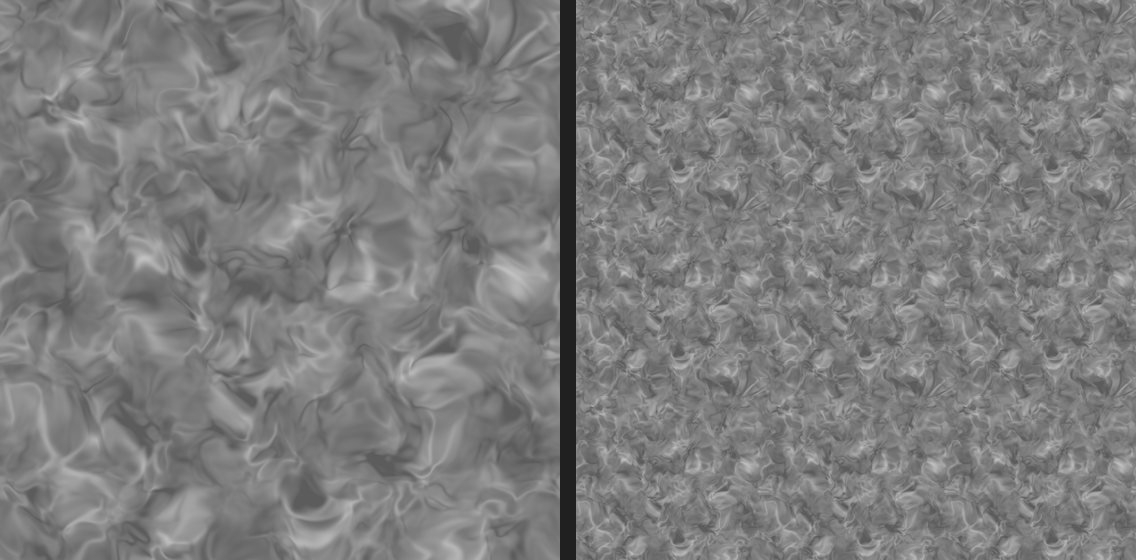
Left, the tile; right, the same tile 3 across and 3 down.
Reproduce this texture procedurally as a three.js fragment shader.

```glsl
// Soft grey crumpled mineral surface: small blotchy patches crossed by pale
// ridges and dark creases. Wrapping gradient noise is folded by repeated
// domain warping, then summed as mottled tone plus masked bright and dark lines.

varying vec2 vUv;

const float TAU = 6.2831853;
const float BASE_GREY = 0.484;
const float TONE_GAIN = 0.105;
const float RIDGE_GAIN = 0.15;
const float CREASE_GAIN = 0.115;

// Unit gradient for a lattice cell, wrapped to the period.
vec2 gradientAt(vec2 cell, float period, float seed) {
  vec2 c = mod(cell, period) + seed * vec2(17.0, 5.0);
  float angle = TAU * fract(sin(dot(c, vec2(127.1, 311.7))) * 43758.545);
  return vec2(cos(angle), sin(angle));
}

// Gradient noise that repeats over the unit square, roughly -0.7 to 0.7.
float gradientNoise(vec2 uv, float period, float seed) {
  vec2 p = uv * period + seed * vec2(0.37, 0.61);
  vec2 cell = floor(p);
  vec2 f = p - cell;
  vec2 e = vec2(1.0, 0.0);
  vec2 s = f * f * f * (f * (f * 6.0 - 15.0) + 10.0);
  float a = dot(gradientAt(cell, period, seed), f);
  float b = dot(gradientAt(cell + e.xy, period, seed), f - e.xy);
  float c = dot(gradientAt(cell + e.yx, period, seed), f - e.yx);
  float d = dot(gradientAt(cell + e.xx, period, seed), f - e.xx);
  return mix(mix(a, b, s.x), mix(c, d, s.x), s.y);
}

// Sum of octaves, each with twice the repeats of the last.
float fractalNoise(vec2 uv, float period, float gain, float seed) {
  float sum = 0.0;
  float weight = 1.0;
  for (int i = 0; i < 4; i++) {
    sum += weight * gradientNoise(uv, period, seed + float(i));
    period *= 2.0;
    weight *= gain;
  }
  return sum;
}

// Pushes the domain around at ever finer scales, pinching it into folds.
vec2 foldDomain(vec2 uv, float period, float strength, float seed) {
  for (int i = 0; i < 3; i++) {
    float s = seed + 2.0 * float(i);
    vec2 push = vec2(gradientNoise(uv, period, s),
                     gradientNoise(uv, period, s + 1.0));
    uv += push * strength / period;
    period *= 2.0;
  }
  return uv;
}

// Soft wiggly line along the zero level of noise, broken up by a slower mask.
float veins(vec2 uv, float period, float maskPeriod, float width, float seed) {
  float level = gradientNoise(uv, period, seed)
              + 0.6 * gradientNoise(uv, period * 2.0, seed + 1.0) + 0.06;
  float mask = smoothstep(-0.2, 0.45, gradientNoise(uv, maskPeriod, seed + 2.0));
  return mask * exp(-level * level / (width * width));
}

void main() {
  vec2 folded = foldDomain(vUv, 7.0, 0.34, 1.0);

  // Broad mottling and fine shading.
  float tone = fractalNoise(folded, 8.0, 0.72, 11.0);

  // Large and small lines, pale ones stronger than dark ones.
  float ridges = veins(folded, 8.0, 7.0, 0.13, 21.0)
               + 0.85 * veins(folded, 17.0, 10.0, 0.17, 25.0);
  float creases = veins(folded, 9.0, 8.0, 0.13, 31.0)
                + 0.85 * veins(folded, 19.0, 11.0, 0.17, 35.0);

  float grey = BASE_GREY + TONE_GAIN * tone
             + RIDGE_GAIN * ridges - CREASE_GAIN * creases;
  gl_FragColor = vec4(vec3(clamp(grey, 0.36, 0.78)), 1.0);
}
```
